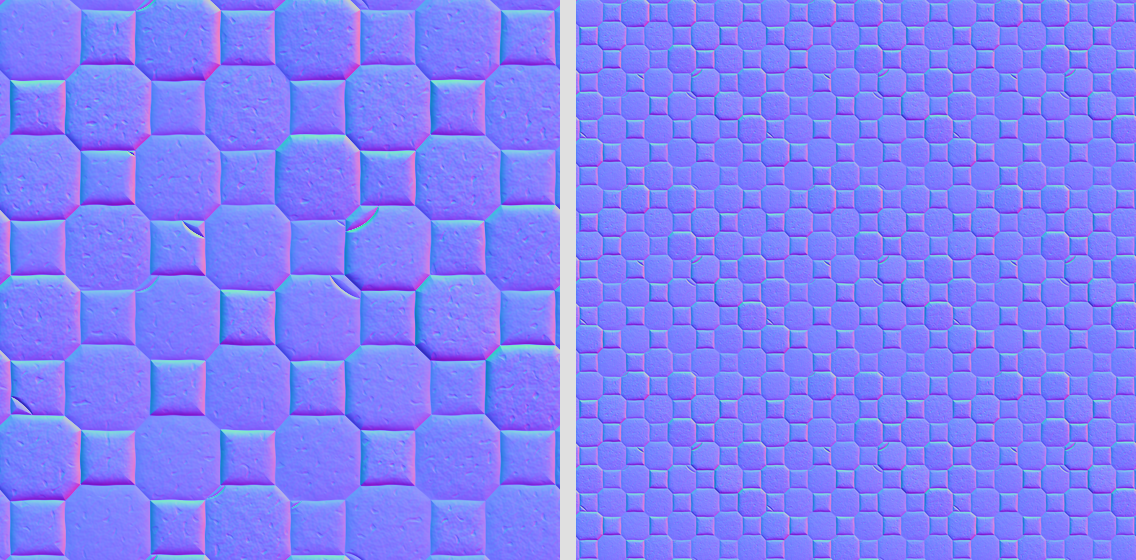
Left: one tile. Right: repeated 3 by 3.
Reproduce this texture map procedurally as a WebGL 2 fragment shader.

```glsl
#version 300 es
precision highp float;

#define CELLS 8.0
#define SQUARE_HALF 0.39
#define BEVEL_WIDTH 0.055
#define BEVEL_MIN 0.35
#define BEVEL_MAX 1.5
#define LEAN 0.9
#define DOME 0.13
#define WOBBLE 0.022
#define ROUGHNESS 1.0
#define CHIP_CHANCE 0.24
#define SAMPLE_STEP 0.011

uniform vec2 u_resolution;
out vec4 fragColor;

// Integer hash giving two values in 0..1
vec2 hash2(vec2 cell, float seed) {
    uvec3 v = uvec3(cell, seed) * 1664525u + 1013904223u;
    v.x += v.y * v.z; v.y += v.z * v.x; v.z += v.x * v.y;
    v ^= v >> 16u;
    v.x += v.y * v.z; v.y += v.z * v.x;
    return vec2(v.xy >> 8u) / 16777216.0;
}

float cornerSlope(vec2 lattice, vec2 offset, float period, float seed) {
    float angle = 6.28319 * hash2(mod(lattice, period), seed).x;
    return dot(vec2(cos(angle), sin(angle)), offset);
}

// Gradient noise that wraps after one canvas
float noise(vec2 p, float frequency, float seed) {
    float period = CELLS * frequency;
    p *= frequency;
    vec2 i = floor(p), f = p - i;
    vec2 u = f * f * f * (f * (f * 6.0 - 15.0) + 10.0);
    vec2 e = vec2(1.0, 0.0);
    float low = mix(cornerSlope(i, f, period, seed),
                    cornerSlope(i + e.xy, f - e.xy, period, seed), u.x);
    float high = mix(cornerSlope(i + e.yx, f - e.yx, period, seed),
                     cornerSlope(i + e.xx, f - e.xx, period, seed), u.x);
    return mix(low, high, u.y);
}

// Finds the stone under p: local position q, wrapped id, distance to its edge
float stone(vec2 p, out vec2 q, out vec2 id) {
    id = floor(p);
    q = p - id - 0.5;
    bool octagon = mod(id.x + id.y, 2.0) > 0.5;
    vec2 a = abs(q);
    if (!octagon && max(a.x, a.y) > SQUARE_HALF) {
        vec2 toward = a.x > a.y ? vec2(sign(q.x), 0.0) : vec2(0.0, sign(q.y));
        id += toward;
        q -= toward;
        a = abs(q);
        octagon = true;
    }
    id = mod(id, CELLS);
    float side = max(a.x, a.y);
    return octagon ? min(1.0 - SQUARE_HALF - side, (1.0 - a.x - a.y) * 0.7071)
                   : SQUARE_HALF - side;
}

// Splits a broken corner off some stones along an arc
float chip(float edge, vec2 q, vec2 id) {
    vec2 pick = hash2(id, 3.0);
    if (pick.x > CHIP_CHANCE) return edge;
    vec2 corner = sign(hash2(id, 4.0) - 0.5) * vec2(0.68, 0.82);
    float radius = mix(0.42, 0.75, pick.y * pick.y);
    float inside = radius - length(q - corner);
    return min(edge, inside > 0.0 ? inside : -3.0 * inside);
}

float grain(vec2 p) {
    float pits = smoothstep(0.28, 0.55, noise(p, 9.0, 15.0));
    return 0.007 * noise(p, 5.0, 11.0) + 0.0045 * noise(p, 12.0, 12.0)
         + 0.0028 * noise(p, 25.0, 13.0) - 0.009 * pits;
}

float height(vec2 p) {
    vec2 q, id;
    p += WOBBLE * vec2(noise(p, 3.0, 21.0), noise(p, 3.0, 22.0));
    float edge = chip(stone(p, q, id), q, id);
    float rise = 1.0 - exp(-max(edge, 0.0) / BEVEL_WIDTH);

    // Each stone has its own relief, lean and roughness
    vec2 character = hash2(id, 1.0);
    vec2 lean = LEAN * (hash2(id, 2.0) * 2.0 - 1.0);
    float relief = mix(BEVEL_MIN, BEVEL_MAX, character.x) * (1.0 + dot(lean, q));
    float rough = ROUGHNESS * mix(0.6, 1.3, character.y);
    float dome = 0.5 * DOME * (0.4 - dot(q, q));
    return rise * (BEVEL_WIDTH * relief + rough * grain(p) + dome);
}

void main() {
    vec2 p = gl_FragCoord.xy / u_resolution * CELLS + vec2(-0.04, 0.04);

    // Surface slope by central differences
    vec2 e = vec2(SAMPLE_STEP, 0.0);
    vec2 slope = vec2(height(p + e.xy) - height(p - e.xy),
                      height(p + e.yx) - height(p - e.yx)) / (2.0 * SAMPLE_STEP);

    // Normal packed into colour
    vec3 normal = normalize(vec3(-slope, 1.0));
    fragColor = vec4(normal * 0.5 + 0.5, 1.0);
}
```
